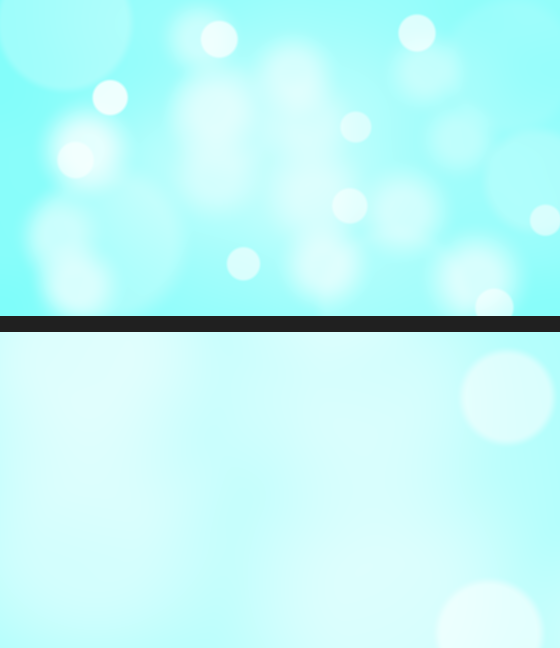
Top, the full canvas; bottom, a detail of the centre.
Give the GLSL for this background, as a WebGL 1 fragment shader.

```glsl
precision highp float;

uniform vec2 u_resolution;

#define DEEP_CYAN vec3(0.46, 0.99, 0.978)
#define PALE_WHITE vec3(0.995, 1.0, 0.998)
#define GLOW_CENTER vec2(0.52, 0.45)
#define GLOW_SIZE vec2(0.48, 0.40)
#define GLOW_STRENGTH 0.46
#define HAZE_STRENGTH 0.24
#define BLOB_COUNT 14
#define VEIL_COUNT 6
#define DISC_COUNT 9
#define DISC_EDGE 0.006

float hash(vec2 p) {
    return fract(sin(dot(p, vec2(127.1, 311.7))) * 43758.5453);
}

float valueNoise(vec2 p) {
    vec2 cell = floor(p);
    vec2 f = fract(p);
    f = f * f * f * (f * (f * 6.0 - 15.0) + 10.0);
    float low = mix(hash(cell), hash(cell + vec2(1.0, 0.0)), f.x);
    float high = mix(hash(cell + vec2(0.0, 1.0)), hash(cell + vec2(1.0, 1.0)), f.x);
    return mix(low, high, f.y);
}

// Evenly spread positions in the unit square, slightly jittered
vec2 scatter(float index, float seed) {
    vec2 jitter = vec2(hash(vec2(index, seed)), hash(vec2(seed, index + 0.5)));
    return fract(index * vec2(0.7549, 0.5698) + seed * vec2(0.37, 0.61) + 0.12 * jitter);
}

// Coverage of a disc whose rim fades over the given width
float disc(vec2 p, vec2 center, float radius, float fade) {
    return 1.0 - smoothstep(radius - fade, radius + fade, length(p - center));
}

// Lay a translucent white shape over the current lightness
float screen(float light, float cover) {
    return light + (1.0 - light) * cover;
}

void main() {
    vec2 p = gl_FragCoord.xy / u_resolution.y;
    vec2 span = vec2(u_resolution.x / u_resolution.y, 1.0);

    // Broad central glow over uneven haze
    vec2 fromGlow = (p - GLOW_CENTER * span) / GLOW_SIZE;
    float haze = mix(valueNoise(p * 2.3 + 4.0), valueNoise(p * 4.1 + 9.0), 0.35);
    float light = 0.05 + HAZE_STRENGTH * haze;
    light += GLOW_STRENGTH * exp(-dot(fromGlow, fromGlow));

    // Blurred blobs, drawn a little towards the glow
    for (int i = 0; i < BLOB_COUNT; i++) {
        float index = float(i);
        vec2 center = mix(scatter(index, 2.0), GLOW_CENTER, 0.15) * span;
        float radius = mix(0.085, 0.125, hash(vec2(index, 5.3)));
        float strength = mix(0.3, 0.75, hash(vec2(index, 8.1)));
        light = screen(light, strength * disc(p, center, radius, radius * 0.6));
    }

    // Large faint veils with moderately soft rims
    for (int i = 0; i < VEIL_COUNT; i++) {
        float index = float(i);
        vec2 center = scatter(index, 3.0) * span;
        float radius = mix(0.15, 0.25, hash(vec2(index, 12.7)));
        float strength = mix(0.10, 0.26, hash(vec2(index, 15.9)));
        float fade = mix(0.008, 0.05, hash(vec2(index, 18.2)));
        light = screen(light, strength * disc(p, center, radius, fade));
    }

    // Small crisp discs
    for (int i = 0; i < DISC_COUNT; i++) {
        float index = float(i);
        vec2 center = scatter(index, 7.0) * span;
        float radius = mix(0.048, 0.062, hash(vec2(index, 21.4)));
        float strength = mix(0.25, 0.85, hash(vec2(index, 24.6)));
        light = screen(light, strength * disc(p, center, radius, DISC_EDGE));
    }

    gl_FragColor = vec4(mix(DEEP_CYAN, PALE_WHITE, clamp(light, 0.0, 1.0)), 1.0);
}
```
